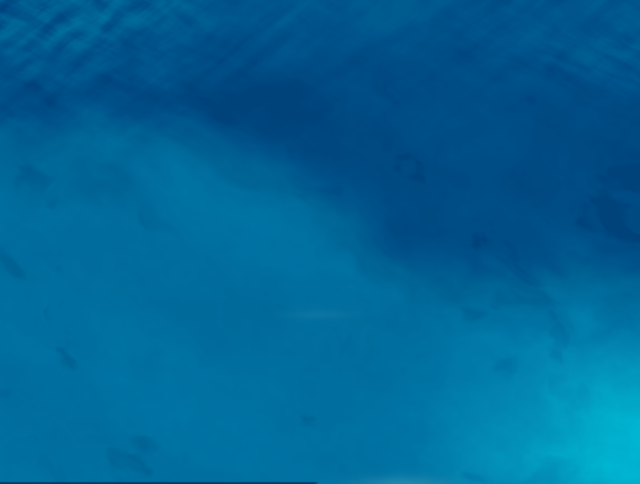
Give the GLSL for this texture, as a Shadertoy shader.

```glsl
// Clear sea from above: deep blue water over a soft, ragged shelf that fades
// into a turquoise corner. A tone from 0 (deep) to 5 (turquoise) is summed from
// a shelf line, warped fractal noise and slanted ripples, then coloured by a ramp.

float hash(vec2 cell) {
    vec3 q = fract(vec3(cell.xyx) * 0.1031);
    q += dot(q, q.yzx + 33.33);
    return fract((q.x + q.y) * q.z);
}

float noise(vec2 p) {
    vec2 cell = floor(p);
    vec2 f = fract(p);
    f = f * f * f * (f * (f * 6.0 - 15.0) + 10.0);
    float low = mix(hash(cell), hash(cell + vec2(1, 0)), f.x);
    float high = mix(hash(cell + vec2(0, 1)), hash(cell + vec2(1, 1)), f.x);
    return mix(low, high, f.y);
}

// Fractal noise centred on zero, about -0.5 to 0.5.
float fbm(vec2 p, int octaves) {
    float sum = 0.0;
    float amp = 0.5;
    for (int i = 0; i < octaves; i++) {
        sum += amp * (noise(p) - 0.5);
        p = mat2(1.6, 1.2, -1.2, 1.6) * p + 7.3;
        amp *= 0.5;
    }
    return sum;
}

vec2 rotate(vec2 p, float angle) {
    float c = cos(angle);
    float s = sin(angle);
    return vec2(c * p.x + s * p.y, c * p.y - s * p.x);
}

// Soft elliptical spot: 1 at its centre, fading outwards.
float spot(vec2 p, vec2 centre, vec2 radius) {
    vec2 d = (p - centre) / radius;
    return exp(-dot(d, d));
}

vec3 waterRamp(float tone) {
    vec3 colour = mix(vec3(0.0, 0.26, 0.48), vec3(0.0, 0.32, 0.54), clamp(tone, 0.0, 1.0));
    colour = mix(colour, vec3(0.0, 0.39, 0.58), clamp(tone - 1.0, 0.0, 1.0));
    colour = mix(colour, vec3(0.0, 0.45, 0.64), clamp(tone - 2.0, 0.0, 1.0));
    colour = mix(colour, vec3(0.01, 0.55, 0.71), clamp(tone - 3.0, 0.0, 1.0));
    return mix(colour, vec3(0.0, 0.71, 0.82), clamp(tone - 4.0, 0.0, 1.0));
}

// Shallow water share: 0 above the shelf line, 1 below it.
float shelf(vec2 uv, float raggedness) {
    float line = 0.70 - 0.33 * smoothstep(0.22, 0.80, uv.x)
               + 0.04 * smoothstep(0.8, 1.0, uv.x);
    return smoothstep(-0.13, 0.13, line - uv.y + raggedness);
}

// Slanted streaks, long along the given angle.
float streaks(vec2 p, float angle, vec2 frequency) {
    vec2 q = rotate(p, angle);
    q.y += 0.03 * fbm(p * 7.0, 3);
    return fbm(q * frequency, 3);
}

void mainImage(out vec4 fragColor, in vec2 fragCoord) {
    vec2 uv = fragCoord / iResolution.xy;
    vec2 p = fragCoord / iResolution.y;

    // Currents bend all cloudy features
    vec2 warp = vec2(fbm(p * 3.0 + 4.0, 4), fbm(p * 3.0 + 19.0, 4));
    vec2 flow = rotate(p + 0.25 * warp, -0.4);
    float clouds = fbm(flow * vec2(3.5, 5.5) + 2.0, 5);
    float wisps = fbm(flow * vec2(9.0, 18.0) + 31.0, 4);

    // Deep and shallow water joined along the shelf
    float shallow = shelf(uv, 0.20 * clouds + 0.06 * wisps);
    float deepTone = 0.55 + 1.2 * clouds + 0.45 * wisps
                   + 0.5 * smoothstep(0.8, 1.0, uv.y)
                   - 0.5 * spot(uv, vec2(0.42, 0.78), vec2(0.16, 0.12));
    float shallowTone = 2.75 + 0.8 * clouds + 0.35 * wisps;
    float tone = mix(deepTone, shallowTone, shallow);

    // Turquoise glow in the lower right corner
    float glow = spot(uv + 0.06 * warp, vec2(1.02, 0.07), vec2(0.27, 0.25));
    tone += 2.3 * glow;

    // Surface ripples towards the far edge, strongest at the left
    float far = smoothstep(0.62, 1.0, uv.y);
    float leftCorner = spot(uv, vec2(0.06, 1.0), vec2(0.24, 0.18));
    float rightCorner = spot(uv, vec2(1.0, 0.88), vec2(0.18, 0.08));
    float rising = streaks(p, 0.65, vec2(9.0, 42.0));
    float falling = streaks(p + 5.0, -0.45, vec2(12.0, 55.0));
    tone += far * (1.1 * rising + 0.4 * falling);
    tone += leftCorner * (0.5 + 2.5 * rising + 2.2 * falling);
    tone += rightCorner * (0.5 + 2.0 * falling);

    // Sparse dark weed patches and fine surface texture
    float weed = smoothstep(0.14, 0.30, fbm(flow * vec2(8.0, 13.0) + 57.0, 4));
    tone -= 0.7 * weed * (1.0 - glow) * (1.0 - far);
    tone += 0.22 * fbm(p * 55.0, 2);

    // Pale reflections and a thin shaded lower border
    vec3 colour = waterRamp(tone);
    float haze = 0.10 * spot(uv, vec2(0.50, 0.35), vec2(0.05, 0.010))
               + 0.30 * spot(uv, vec2(0.63, 0.0), vec2(0.07, 0.015));
    colour = mix(colour, vec3(0.45, 0.68, 0.75), haze);
    float border = (1.0 - smoothstep(0.002, 0.006, uv.y)) * (1.0 - smoothstep(0.49, 0.50, uv.x));
    colour = mix(colour, vec3(0.0, 0.20, 0.34), 0.8 * border);

    fragColor = vec4(colour, 1.0);
}
```
